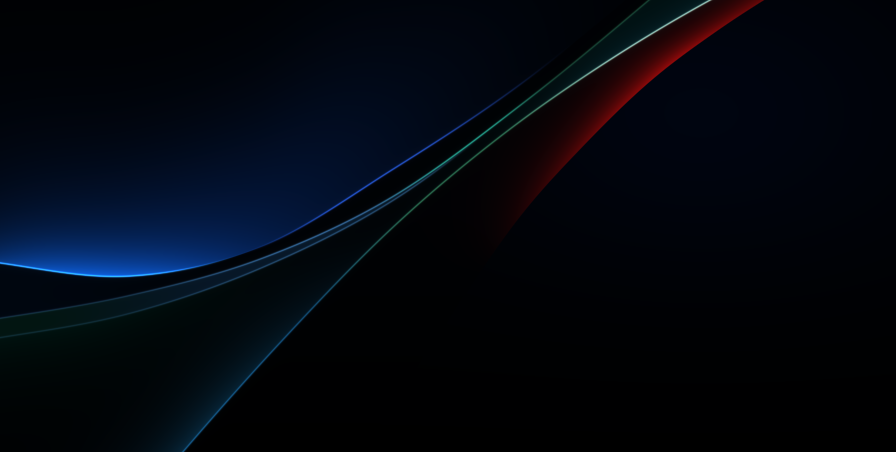
Reproduce this background procedurally as a WebGL 1 fragment shader.

```glsl
precision highp float;
// Dark backdrop of sweeping light ribbons: a blue wave, a teal fan and a red blade.
// Each ribbon edge is a cubic spline through evenly spaced heights; signed distances
// to these edges drive the masks, one-sided glows and thin bright lines.
uniform vec2 u_resolution;

// Layout in units of canvas height
const float ASPECT = 1.98;
const float LINE_WIDTH = 0.0021;
const float LINE_GAIN = 0.78;
const vec2 LONG_SPAN = vec2(-0.2887, 0.2887);   // first knot, knot spacing
const vec2 FAN_SPAN = vec2(0.1237, 0.2474);
const vec2 RED_SPAN = vec2(0.8608, 0.1443);

// Colours
const vec3 BASE = vec3(0.0, 0.005, 0.014);
const vec3 NAVY = vec3(0.011, 0.076, 0.205);
const vec3 BLUE = vec3(0.04, 0.29, 0.66);
const vec3 SKY = vec3(0.20, 0.62, 1.0);
const vec3 INDIGO = vec3(0.15, 0.33, 0.80);
const vec3 STEEL = vec3(0.20, 0.38, 0.55);
const vec3 TEAL = vec3(0.15, 0.68, 0.58);
const vec3 GREEN = vec3(0.18, 0.46, 0.32);
const vec3 PALE = vec3(0.64, 0.82, 0.75);
const vec3 DEEP_TEAL = vec3(0.025, 0.14, 0.21);
const vec3 MOSS = vec3(0.0, 0.065, 0.048);
const vec3 RED = vec3(0.54, 0.03, 0.022);

// Cubic interpolation weights for four knots
vec4 weights(vec4 d) {
  d = abs(d);
  vec4 near = 1.0 + d * d * (1.5 * d - 2.5);
  vec4 far = 2.0 + d * (d * (2.5 - 0.5 * d) - 4.0);
  return mix(near, far, step(1.0, d)) * step(d, vec4(2.0));
}

// Height of a curve through eight knots, straight beyond its ends
float height(float x, vec2 span, vec4 a, vec4 b) {
  float t = (x - span.x) / span.y;
  float s = clamp(t, 1.0, 6.0);
  float y = dot(a, weights(s - vec4(0.0, 1.0, 2.0, 3.0)))
          + dot(b, weights(s - vec4(4.0, 5.0, 6.0, 7.0)));
  return y + 0.5 * (min(t - 1.0, 0.0) * (a.z - a.x) + max(t - 6.0, 0.0) * (b.w - b.y));
}

// Approximate signed distance, positive above the curve
float edge(vec2 p, vec2 span, vec4 a, vec4 b) {
  float y = height(p.x, span, a, b);
  float slope = (height(p.x + 0.01, span, a, b) - y) / 0.01;
  return (p.y - y) / sqrt(1.0 + slope * slope);
}

float above(float d) {
  float px = 0.75 / u_resolution.y;
  return smoothstep(-px, px, d);
}

float line(float d) {
  float w = max(LINE_WIDTH, 0.5 / u_resolution.y);
  return LINE_GAIN * (exp(-d * d / (w * w)) + 0.07 * exp(-abs(d) / (3.0 * w)));
}

float bump(float x, float center, float width) {
  float d = (x - center) / width;
  return exp(-d * d);
}

void main() {
  vec2 p = gl_FragCoord.xy / u_resolution * vec2(ASPECT, 1.0);
  float x = p.x;

  // Ribbon edges
  float wave = edge(p, LONG_SPAN, vec4(0.472, 0.418, 0.389, 0.454), vec4(0.624, 0.817, 1.052, 1.309));
  float rim = edge(p, LONG_SPAN, vec4(0.258, 0.296, 0.347, 0.428), vec4(0.564, 0.771, 1.008, 1.258));
  float fold = edge(p, LONG_SPAN, vec4(0.214, 0.253, 0.307, 0.407), vec4(0.555, 0.769, 1.005, 1.255));
  float fan = edge(p, FAN_SPAN, vec4(-0.340, -0.039, 0.241, 0.495), vec4(0.704, 0.876, 1.021, 1.142));
  float blade = edge(p, RED_SPAN, vec4(0.085, 0.314, 0.521, 0.682), vec4(0.821, 0.930, 1.023, 1.103));
  float waveMask = above(wave);
  float rimMask = above(rim);
  float foldMask = above(fold);
  float fanMask = above(fan);
  float bladeMask = above(blade);

  // Navy haze right of the blade
  vec3 col = BASE * smoothstep(-0.1, 0.6, p.y);
  float haze = bump(x, 1.55, 0.5) * bump(p.y, 0.75, 0.33);
  col += vec3(0.0, 0.013, 0.048) * haze * (1.0 - bladeMask);

  // Red blade, fading towards its lower tip
  float redFade = smoothstep(0.38, 0.90, p.y) * (1.0 - 0.3 * smoothstep(0.85, 1.0, p.y));
  float redGlow = exp(-max(blade, 0.0) / 0.034) + 0.10 * exp(-max(blade, 0.0) / 0.10);
  col += RED * redGlow * redFade * bladeMask * (1.0 - fanMask);

  // Fan: teal along its lower edge, moss under the fold
  vec3 sheet = BASE * 0.6;
  float fanFade = mix(1.0, 0.10, smoothstep(0.4, 0.9, x)) + 0.3 * smoothstep(1.05, 1.4, x);
  sheet += DEEP_TEAL * exp(-max(fan, 0.0) / 0.06) * fanFade;
  sheet += MOSS * exp(-max(-fold, 0.0) / 0.09) * (1.0 - smoothstep(0.1, 0.8, x));
  sheet += 0.6 * MOSS * smoothstep(1.0, 1.35, x);
  vec3 band = mix(vec3(0.008, 0.08, 0.066), vec3(0.025, 0.085, 0.145), smoothstep(0.05, 0.5, x));
  sheet = mix(sheet, band, foldMask * (1.0 - smoothstep(0.75, 1.05, x)));
  col = mix(col, sheet, fanMask);

  // Dark gap between rim and wave
  vec3 gap = BASE + vec3(0.0, 0.018, 0.045) * bump(x, 0.0, 0.4);
  col = mix(col, gap, rimMask);

  // Blue light rising from the wave
  float rise = max(wave, 0.0);
  vec3 glow = BASE + BLUE * exp(-rise / 0.062) * bump(x, 0.20, 0.28);
  glow += NAVY * exp(-rise * rise / 0.08) * bump(x, 0.45, 0.52);
  col = mix(col, glow, waveMask);

  // Bright lines, tinted along their length
  vec3 waveTint = SKY * (1.0 - smoothstep(0.3, 0.55, x))
                + INDIGO * smoothstep(0.5, 0.78, x) * (1.0 - smoothstep(0.9, 1.28, x));
  col += waveTint * line(wave);
  vec3 rimTint = mix(STEEL * mix(0.4, 1.0, smoothstep(0.2, 0.7, x)), TEAL, smoothstep(0.8, 1.02, x));
  rimTint = mix(rimTint, GREEN * 0.55, smoothstep(1.06, 1.25, x));
  col += rimTint * line(rim);
  float foldFade = mix(0.3, 0.7, smoothstep(0.2, 0.7, x)) * (1.0 - smoothstep(0.9, 1.08, x));
  col += STEEL * foldFade * line(fold);
  vec3 fanTint = mix(vec3(0.07, 0.29, 0.45), GREEN, smoothstep(0.65, 0.95, x));
  fanTint = mix(fanTint, PALE, smoothstep(1.08, 1.4, x));
  col += fanTint * line(fan);

  gl_FragColor = vec4(col, 1.0);
}
```
